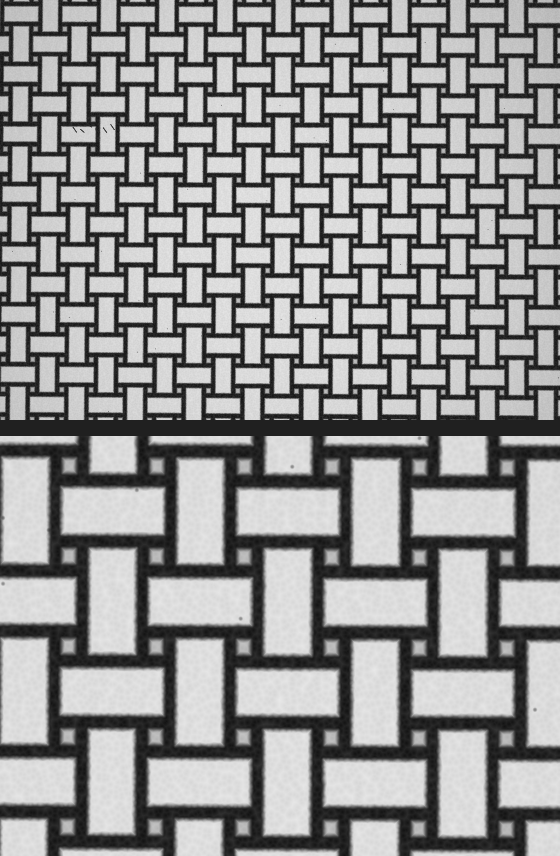
Top: the whole. Bottom: its middle third, enlarged.
Give the GLSL for this pattern, as a WebGL 2 fragment shader.

```glsl
#version 300 es
precision highp float;
uniform vec2 u_resolution;
out vec4 fragColor;

float hash(vec2 p) {
  vec3 q = fract(vec3(p.xyx) * 0.1031);
  q += dot(q, q.yzx + 33.33);
  return fract((q.x + q.y) * q.z);
}

// Distance to the nearest scattered point
float cellular(vec2 p) {
  vec2 base = floor(p);
  float nearest = 2.0;
  for (int y = -1; y <= 1; y++)
    for (int x = -1; x <= 1; x++) {
      vec2 c = base + vec2(x, y);
      vec2 point = c + vec2(hash(c), hash(c + 71.0));
      nearest = min(nearest, distance(p, point));
    }
  return nearest;
}

float box(vec2 p, vec2 halfSize) {
  vec2 d = abs(p) - halfSize;
  return length(max(d, 0.0)) + min(max(d.x, d.y), 0.0);
}

float segment(vec2 p, vec2 a, vec2 b) {
  vec2 ab = b - a;
  return distance(p, a + ab * clamp(dot(p - a, ab) / dot(ab, ab), 0.0, 1.0));
}

// One strip of a lattice that repeats every two cells, with slight size variation
float strip(vec2 grid, vec2 offset, vec2 cellSize, vec2 halfSize) {
  vec2 id = floor((grid - offset + 1.0) * 0.5);
  vec2 local = grid - offset - 2.0 * id;
  float vary = hash(id + offset * 17.0 + 40.0) - 0.5;
  return box(local * cellSize, halfSize + 0.0007 * vary);
}

void main() {
  // Height units, with y running down
  vec2 p = gl_FragCoord.xy / u_resolution.y;
  p.y = 1.0 - p.y;
  float soft = max(0.0027, 1.0 / u_resolution.y);

  // Slightly tilted and tapered grid of cells
  vec2 cellSize = vec2(0.0693 + 0.0006 * p.y, 0.0715 + 0.0003 * p.x);
  vec2 grid = (p - vec2(0.1896 - 0.0081 * p.y, 0.033 + 0.003 * p.x)) / cellSize;

  float grain = cellular(p * 210.0) - 0.5;
  float fibre = sin(p.x * 310.0 + 3.0 * sin(p.y * 47.0)) * sin(p.y * 83.0 + 2.0 * sin(p.x * 61.0));

  // Woven strips, horizontal and vertical on alternate cells
  float weave = 1.0;
  for (int i = 0; i < 2; i++) {
    float k = float(i);
    weave = min(weave, strip(grid, vec2(k), cellSize, vec2(0.0404, 0.0182)));
    weave = min(weave, strip(grid, vec2(k, 1.0 - k), cellSize, vec2(0.0184, 0.0418)));
  }

  // Small openings where four cells meet
  vec2 corner = (fract(grid) - 0.5) * cellSize;
  float hole = box(corner, vec2(0.0050, 0.0056)) + 0.001 * grain;
  weave += 0.0014 * grain;
  float light = 1.0 - smoothstep(-soft, soft, weave);
  light = max(light, 0.82 * (1.0 - smoothstep(-soft, soft, hole)));

  // Paper fades away from the lit middle
  vec2 fromLight = (p - vec2(0.64, 0.6)) * vec2(1.0, 0.85);
  float paper = 0.875 - 0.2 * dot(fromLight, fromLight) + 0.05 * grain + 0.008 * fibre;
  float ink = 0.135 + 0.10 * grain + 0.015 * fibre;
  float tone = mix(ink, paper, light);

  // Sparse specks
  vec2 speckGrid = p * 26.0;
  vec2 speckId = floor(speckGrid);
  vec2 speckAt = 0.2 + 0.6 * vec2(hash(speckId + 9.0), hash(speckId + 23.0));
  float speck = 1.0 - smoothstep(0.01, 0.06, distance(fract(speckGrid), speckAt));
  tone -= 0.3 * speck * step(0.9, hash(speckId + 5.0)) * light;

  // Short diagonal scratches
  float scratch = 1.0;
  for (int i = 0; i < 6; i++) {
    float k = float(i);
    vec2 a = vec2(0.174 + 0.018 * k, 0.303 + 0.007 * sin(k * 2.3));
    vec2 b = a + vec2(0.008, 0.004 + 0.010 * hash(vec2(k, 3.0)));
    scratch = min(scratch, segment(p, a, b));
  }
  float mark = 1.0 - smoothstep(0.0004, 0.0004 + soft * 0.7, scratch);
  tone = mix(tone, 0.16, 0.85 * mark);

  fragColor = vec4(vec3(tone), 1.0);
}
```
